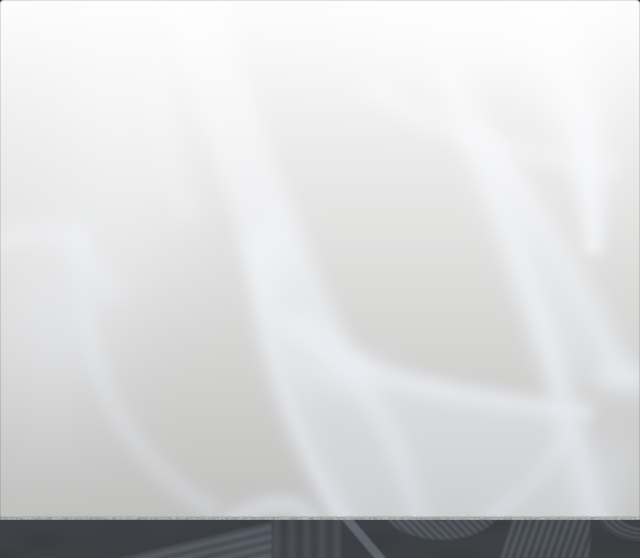
Reproduce this background procedurally as a Shadertoy shader.

```glsl
#define CANVAS vec2(7.68, 6.68)
#define BAND_TOP 0.46
#define SEAM_HEIGHT 0.04
#define SMOKE_LOW vec3(0.855, 0.870, 0.905)
#define SMOKE_HIGH vec3(1.0)
#define SKY_LOW vec3(0.735, 0.735, 0.730)
#define SKY_HIGH vec3(0.990, 0.990, 0.988)
#define DARK vec3(0.225, 0.237, 0.250)
#define STEEL vec3(0.350, 0.372, 0.402)
#define SEAM vec3(0.62, 0.64, 0.63)
#define CORNER 0.05
#define CURVE_STEPS 10

float hash(vec2 cell) {
    vec3 q = fract(cell.xyx * 0.1031);
    q += dot(q, q.yzx + 33.33);
    return fract((q.x + q.y) * q.z);
}

float noise(vec2 p) {
    vec2 i = floor(p), f = fract(p);
    f = f * f * (3.0 - 2.0 * f);
    return mix(mix(hash(i), hash(i + vec2(1, 0)), f.x),
               mix(hash(i + vec2(0, 1)), hash(i + vec2(1, 1)), f.x), f.y);
}

// Soft glow along a quadratic curve, width running from w.x to w.y
float strand(vec2 p, vec2 a, vec2 b, vec2 c, vec2 w) {
    float glow = 0.0;
    vec2 start = a;
    for (int i = 1; i <= CURVE_STEPS; i++) {
        float t = float(i) / float(CURVE_STEPS);
        vec2 end = mix(mix(a, b, t), mix(b, c, t), t);
        vec2 along = end - start;
        float h = clamp(dot(p - start, along) / dot(along, along), 0.0, 1.0);
        vec2 d = (p - start - h * along) / mix(w.x, w.y, t - (1.0 - h) / float(CURVE_STEPS));
        glow = max(glow, exp(-dot(d, d)));
        start = end;
    }
    return glow;
}

float blob(vec2 p, vec2 center, vec2 radius) {
    vec2 d = (p - center) / radius;
    return exp(-dot(d, d));
}

// Soft fill between two edges
float sheet(float x, float left, float right, float soft) {
    return smoothstep(left - soft, left + soft, x) * (1.0 - smoothstep(right - soft, right + soft, x));
}

void veil(inout float clear, float amount) {
    clear *= 1.0 - clamp(amount, 0.0, 1.0);
}

float smoke(vec2 p) {
    float clear = 1.0, drop = CANVAS.y - p.y;
    // Wide sheets
    veil(clear, 0.65 * smoothstep(1.6, 2.8, p.y) * sheet(p.x, 1.9 + 0.345 * drop, 2.7 + 0.26 * drop + 0.026 * drop * drop, 0.2));
    veil(clear, 0.45 * smoothstep(1.6, 2.6, p.y) * smoothstep(1.0, 2.0, drop) * sheet(p.x, 5.25 + 0.31 * drop, 5.1 + 0.54 * drop, 0.14));
    veil(clear, 0.45 * sheet(p.x, 1.9 + 0.345 * drop, 5.25 + 0.31 * drop, 0.2) * (1.0 - smoothstep(-0.2, 0.2, p.y - 3.1 + 0.19 * p.x)));
    // Hazes and knots
    veil(clear, 0.5 * blob(p, vec2(1.5, 5.5), vec2(0.9, 1.4)));
    veil(clear, 0.45 * blob(p, vec2(0.6, 2.9), vec2(0.9, 1.3)));
    veil(clear, 0.25 * blob(p, vec2(1.6, 3.9), vec2(0.9, 1.0)));
    veil(clear, 0.6 * blob(p, vec2(5.5, 6.2), vec2(1.7, 0.65)));
    veil(clear, 0.5 * blob(p, vec2(4.25, 2.25), vec2(0.4, 0.25)));
    veil(clear, 0.5 * blob(p, vec2(3.35, 3.65), vec2(0.28, 0.5)));
    veil(clear, 0.4 * blob(p, vec2(7.3, 0.9), vec2(0.5, 0.7)));
    // Central strands
    veil(clear, 0.70 * strand(p, vec2(3.1, 3.7), vec2(3.2, 2.0), vec2(4.15, 0.4), vec2(0.20, 0.15)));
    veil(clear, 0.50 * strand(p, vec2(3.6, 2.8), vec2(4.6, 2.2), vec2(5.05, 0.4), vec2(0.20, 0.17)));
    veil(clear, 0.65 * strand(p, vec2(3.6, 2.75), vec2(4.1, 2.05), vec2(7.0, 1.75), vec2(0.18, 0.14)));
    veil(clear, 0.55 * strand(p, vec2(2.8, 0.45), vec2(3.4, 0.8), vec2(3.7, 0.5), vec2(0.15)));
    // Right strands
    veil(clear, 0.70 * strand(p, vec2(5.4, 5.7), vec2(6.2, 3.9), vec2(7.2, 0.4), vec2(0.22, 0.20)));
    veil(clear, 0.50 * strand(p, vec2(5.7, 5.1), vec2(6.6, 4.2), vec2(7.5, 2.2), vec2(0.20)));
    veil(clear, 0.40 * strand(p, vec2(4.5, 5.6), vec2(5.5, 4.9), vec2(7.3, 4.7), vec2(0.17)));
    veil(clear, 0.90 * strand(p, vec2(6.6, 6.3), vec2(7.1, 5.3), vec2(7.12, 3.75), vec2(0.55, 0.14)));
    veil(clear, 0.50 * strand(p, vec2(7.3, 2.2), vec2(7.5, 2.2), vec2(7.8, 2.1), vec2(0.20)));
    veil(clear, 0.35 * strand(p, vec2(6.8, 1.5), vec2(6.5, 0.9), vec2(5.9, 0.5), vec2(0.14)));
    // Left strands
    veil(clear, 0.30 * strand(p, vec2(0.95, 3.9), vec2(0.9, 1.6), vec2(2.5, 0.6), vec2(0.16)));
    veil(clear, 0.35 * strand(p, vec2(-0.1, 3.75), vec2(0.9, 4.2), vec2(1.3, 3.2), vec2(0.20)));
    veil(clear, 0.30 * strand(p, vec2(1.9, 5.8), vec2(1.95, 4.8), vec2(2.2, 4.2), vec2(0.20)));
    return (1.0 - clear) * (0.94 + 0.1 * noise(p * vec2(3.0, 1.5)));
}

float ribs(float phase) { return 0.5 + 0.5 * sin(6.2832 * phase); }

// Ribbed surfaces in shadow along the foot
vec3 darkBand(vec2 p) {
    float lit = 0.15 * noise(p * vec2(2.0, 5.0));
    float ramp = smoothstep(-0.02, 0.02, 0.24 * (p.x - 1.45) - p.y);
    lit += ramp * sheet(p.x, 1.4, 3.26, 0.02) * (0.45 + 0.4 * ribs((p.y - 0.24 * p.x) * 9.0));
    lit += sheet(p.x, 3.26, 4.1, 0.02) * (0.1 + 0.35 * ribs(p.x * 5.5));
    float fold = 4.1 + 0.85 * (BAND_TOP - p.y);
    lit += 1.1 * sheet(p.x, fold, fold + 0.14, 0.025);
    float bowl = length((p - vec2(5.3, 0.62)) / vec2(0.75, 0.42));
    lit += sheet(bowl, 0.4, 0.95, 0.05) * (0.3 + 0.45 * ribs((p.x + p.y) * 10.0));
    lit += sheet(p.x, 6.0 + 0.3 * p.y, 7.08, 0.03) * (0.2 + 0.5 * ribs((p.x - 0.35 * p.y) * 11.0));
    float rim = length((p - vec2(7.75, 0.6)) / vec2(0.6, 0.4));
    lit += sheet(rim, 0.6, 1.0, 0.04) * (0.2 + 0.4 * ribs(rim * 8.0));
    return mix(DARK, STEEL, min(lit, 1.3));
}

void mainImage(out vec4 fragColor, in vec2 fragCoord) {
    vec2 p = fragCoord / iResolution.xy * CANVAS;
    float px = CANVAS.y / iResolution.y, height = p.y / CANVAS.y;

    vec3 color = mix(SKY_LOW, SKY_HIGH, height);
    color = mix(color, mix(SMOKE_LOW, SMOKE_HIGH, pow(height, 0.8)), smoke(p));

    // Foot band with a grainy seam
    color = mix(darkBand(p), color, smoothstep(-px, px, p.y - BAND_TOP));
    float grain = noise(p * 45.0);
    float seam = sheet(p.y, BAND_TOP, BAND_TOP + SEAM_HEIGHT * (0.7 + 0.5 * grain), px);
    color = mix(color, SEAM + 0.2 * (grain - 0.5), 0.85 * seam);

    // Rounded upper corners
    vec2 q = vec2(abs(p.x - 0.5 * CANVAS.x) - 0.5 * CANVAS.x, p.y - CANVAS.y) + CORNER;
    color = mix(color, DARK, smoothstep(-px, px, length(max(q, 0.0)) - CORNER));
    fragColor = vec4(color, 1.0);
}
```
